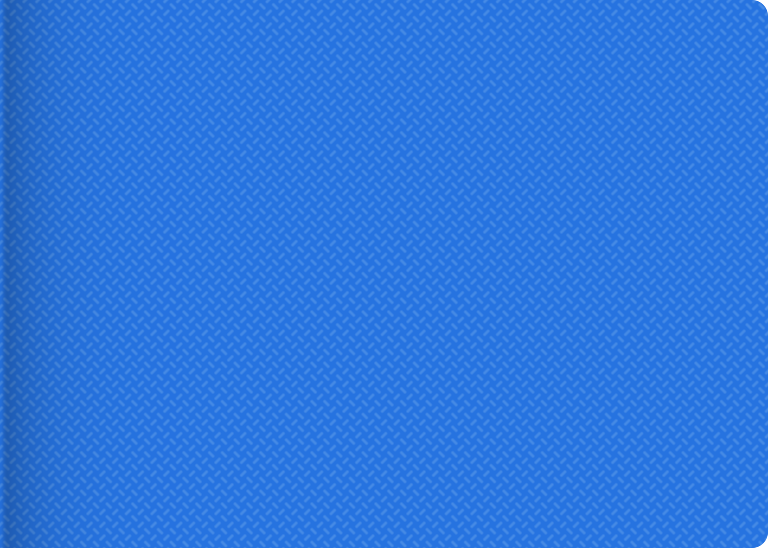
Reproduce this pattern procedurally as a WebGL 1 fragment shader.

```glsl
precision highp float;
// Blue tread-plate cover: interlocking diagonal dashes, a shaded spine and rounded right corners.

uniform vec2 u_resolution;

// Lengths are fractions of the canvas width unless noted.
const float TILES_ACROSS = 60.0;          // one tile holds one dash of each slant
const vec2  DASH_HALF = vec2(0.30, 0.108); // half length and half width, in tiles
const float DASH_SOFTNESS = 0.055;        // in tiles
const float CORNER_RADIUS = 0.021;
const float SPINE_DEPTH = 0.25;
const float SPINE_FALLOFF = 0.050;
const float SPINE_EDGE = 0.010;

const vec3 BASE_BLUE = vec3(0.148, 0.450, 0.880);
const vec3 DASH_BLUE = vec3(0.272, 0.541, 0.897);
const vec3 PAPER = vec3(1.0);

// Signed distance to a capsule lying along x.
float capsule(vec2 p, vec2 halfSize) {
    p.x -= clamp(p.x, halfSize.y - halfSize.x, halfSize.x - halfSize.y);
    return length(p) - halfSize.y;
}

// Distance to a square lattice of dashes; slant is 1 or -1.
float dashLattice(vec2 p, float slant) {
    vec2 local = fract(p) - 0.5;
    local.y *= slant;
    vec2 along = vec2(local.x + local.y, local.y - local.x) * 0.70711;
    return capsule(along, DASH_HALF);
}

// Two opposed lattices, half a tile apart, so each tip faces a dash's side.
float treadPlate(vec2 p, float pixel) {
    float d = min(dashLattice(p, 1.0), dashLattice(p + 0.5, -1.0));
    float blur = DASH_SOFTNESS + 0.5 * pixel;
    return 1.0 - smoothstep(-blur, blur, d);
}

// Darkening beside the spine, with a lighter strip on the very edge.
float spineShade(float x) {
    float lift = mix(0.15, 1.0, smoothstep(0.0, SPINE_EDGE, x));
    return 1.0 - SPINE_DEPTH * lift * exp(-x / SPINE_FALLOFF);
}

// Signed distance to the cover, rounded on its right side only.
float coverDistance(vec2 p, float height) {
    vec2 corner = vec2(p.x - 1.0, abs(p.y - 0.5 * height) - 0.5 * height);
    vec2 q = corner + CORNER_RADIUS;
    return length(max(q, 0.0)) + min(max(q.x, q.y), 0.0) - CORNER_RADIUS;
}

void main() {
    float pixel = 1.0 / u_resolution.x;
    float height = u_resolution.y * pixel;
    vec2 p = gl_FragCoord.xy * pixel;

    // Dashes are laid out from the top left.
    vec2 grid = vec2(p.x, height - p.y) * TILES_ACROSS;
    float dash = treadPlate(grid, pixel * TILES_ACROSS);

    vec3 color = mix(BASE_BLUE, DASH_BLUE, dash) * spineShade(p.x);
    float outside = smoothstep(-0.5 * pixel, 0.5 * pixel, coverDistance(p, height));
    gl_FragColor = vec4(mix(color, PAPER, outside), 1.0);
}
```
